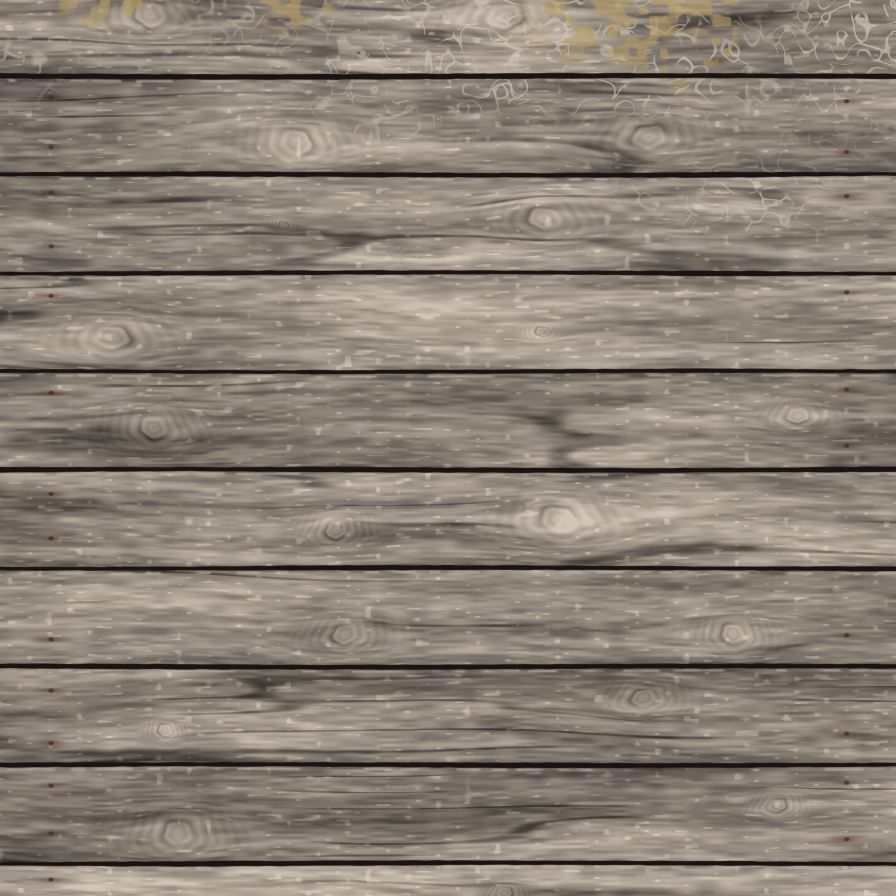
Reproduce this texture procedurally as a Shadertoy shader.

```glsl
// Weathered horizontal deck boards: eight whole planks, cut planks at top and bottom.
// Stretched noise makes the fibres, knots bend the grain around them,
// and cellular borders draw the chipped remains of pale paint.

const float PITCH = 0.1098;        // plank height plus gap
const float FIRST_GAP = 0.0365;    // height of the lowest gap
const vec3 WOOD_DARK = vec3(0.31, 0.28, 0.26);
const vec3 WOOD_LIGHT = vec3(0.77, 0.72, 0.66);
const vec3 GAP_COLOR = vec3(0.10, 0.075, 0.075);
const vec3 PAINT = vec3(0.80, 0.76, 0.71);
const vec3 LICHEN = vec3(0.72, 0.62, 0.40);
const vec3 RUST = vec3(0.27, 0.17, 0.14);
// Average lightness of each plank, bottom to top
const float PLANK_TONE[10] = float[10](0.70, 0.50, 0.49, 0.58, 0.62, 0.48, 0.73, 0.60, 0.50, 0.59);

float hash(vec2 p) {
    vec3 q = fract(p.xyx * 0.1031);
    q += dot(q, q.yzx + 33.33);
    return fract((q.x + q.y) * q.z);
}

float noise(vec2 p) {
    vec2 i = floor(p), f = fract(p);
    f = f * f * (3.0 - 2.0 * f);
    vec2 e = vec2(0.0, 1.0);
    return mix(mix(hash(i), hash(i + e.yx), f.x),
               mix(hash(i + e), hash(i + e.yy), f.x), f.y);
}

// Distance gap between the two nearest cell points; zero on cell borders
float cellBorder(vec2 p) {
    vec2 i = floor(p);
    float near = 9.0, next = 9.0;
    for (int y = -1; y <= 1; y++)
    for (int x = -1; x <= 1; x++) {
        vec2 c = i + vec2(x, y);
        float d = length(c + vec2(hash(c), hash(c + 57.3)) - p);
        next = min(next, max(near, d));
        near = min(near, d);
    }
    return next - near;
}

float fibres(vec2 p) {
    return 0.30 * noise(p * vec2(4.0, 60.0)) + 0.36 * noise(p * vec2(12.0, 150.0))
         + 0.34 * noise(p * vec2(45.0, 330.0));
}

// Thin dark splits along the grain, present only in patches
float splits(vec2 p) {
    float line = 1.0 - smoothstep(0.01, 0.09, abs(noise(p * vec2(3.5, 55.0)) - 0.5));
    return line * smoothstep(0.5, 0.75, noise(p * vec2(5.0, 24.0) + 31.0));
}

// Bends the grain around a knot and returns its change in tone
float knot(vec2 p, vec2 center, float radius, inout vec2 grain) {
    vec2 d = (p - center) / vec2(1.3, 1.0);
    float a = atan(d.y, d.x);
    float r = length(d) / radius * (1.0 + 0.10 * sin(2.0 * a + center.x * 40.0) + 0.06 * sin(5.0 * a));
    float reach = length(d / vec2(2.0, 1.0)) / radius;
    grain.y -= d.y * 0.8 * exp(-reach * reach * 0.3);
    float rings = 0.09 * sin(r * 9.0) * exp(-reach * reach * 0.35);
    float halo = 0.20 * exp(-r * r * 0.35);
    float rim = 0.42 * exp(-pow((r - 1.0) * 6.0, 2.0)) * (0.55 + 0.45 * sin(a + center.x * 60.0));
    return rings + halo - rim - 0.16 * exp(-r * r * 5.0);
}

float nail(vec2 p, vec2 center, float px) {
    float head = 1.0 - smoothstep(0.0025 - px, 0.0025 + px, length((p - center) / vec2(1.4, 1.0)));
    float stain = exp(-dot((p - center) / vec2(0.016, 0.003), (p - center) / vec2(0.016, 0.003)));
    return max(head * 0.85, stain * 0.45);
}

void mainImage(out vec4 fragColor, in vec2 fragCoord) {
    vec2 uv = fragCoord / iResolution.xy;
    float px = 1.0 / iResolution.y;

    // Plank layout
    float row = (uv.y - FIRST_GAP + 0.0007 * sin(uv.x * 7.0 + uv.y * 20.0)) / PITCH;
    float id = floor(row), f = row - id;
    float edge = (0.5 - abs(f - 0.5)) * PITCH;
    vec2 seed = vec2(id * 7.3 + 40.0, 11.0);
    vec2 grain = uv + vec2(id * 3.7 + 9.0, id * 1.9 + 5.0);
    grain.y += 0.003 * sin(uv.x * 6.0 + id * 2.1) + 0.0015 * sin(uv.x * 17.0 + id);
    float tone = PLANK_TONE[int(clamp(id + 1.0, 0.0, 9.0))];

    // Two knots of varied size and two pairs of nails per plank
    float nails = 0.0;
    for (int k = 0; k < 2; k++) {
        vec2 s = seed + float(k) * 19.7;
        vec2 center = vec2(0.5 * (float(k) + 0.12 + 0.76 * hash(s)),
                           FIRST_GAP + PITCH * (id + 0.28 + 0.45 * hash(s + 3.1)));
        tone += knot(uv, center, mix(0.004, 0.017, hash(s + 6.7)), grain);
        for (int j = 0; j < 2; j++) {
            float level = 0.22 + 0.52 * float(j) + 0.1 * hash(s + float(j) + 8.0);
            vec2 spot = vec2(0.057 + 0.888 * float(k), FIRST_GAP + PITCH * (id + level));
            nails = max(nails, nail(uv, spot, px) * step(0.3, hash(s + float(j) * 5.0)));
        }
    }

    // Fibres, broad weather stains, splits and pale flecks
    tone += 1.05 * (fibres(grain) - 0.5) + 0.38 * (noise(grain * vec2(3.5, 22.0) + 70.0) - 0.5);
    tone += 0.10 * (noise(uv * vec2(55.0, 75.0)) - 0.5);
    float endStain = smoothstep(0.35, 0.0, uv.x) * smoothstep(0.5, 0.8, noise(grain * vec2(3.0, 35.0)));
    tone -= 0.28 * endStain + 0.42 * splits(grain);
    tone += 0.28 * smoothstep(0.80, 0.95, noise(grain * vec2(90.0, 230.0)));
    vec3 color = mix(WOOD_DARK, WOOD_LIGHT, clamp(tone, -0.15, 1.12));

    // Chipped paint, strongest toward the upper right, and lichen
    vec2 flake = uv * vec2(24.0, 34.0) + 1.6 * vec2(noise(uv * 50.0), noise(uv * 50.0 + 23.0));
    float worn = smoothstep(0.78, 1.08, uv.y + 0.22 * (uv.x - 0.5) + 0.45 * (noise(uv * vec2(7.0, 13.0)) - 0.5));
    float chips = 1.0 - smoothstep(0.03, 0.16, cellBorder(flake));
    chips *= smoothstep(0.35, 0.65, noise(uv * vec2(65.0, 90.0)));
    color = mix(color, PAINT, 0.75 * worn * chips);
    float lichen = smoothstep(0.66, 0.78, noise(uv * vec2(9.0, 16.0) + 4.0)) * smoothstep(0.5, 0.7, noise(uv * 85.0));
    color = mix(color, LICHEN, 0.6 * lichen * smoothstep(0.85, 0.95, uv.y));
    color = mix(color, RUST, nails);

    // Worn upper rim, soft shade and ragged dark gap
    float rim = exp(-pow(((1.0 - f) * PITCH - 0.005) / 0.0016, 2.0));
    color = mix(color, PAINT, 0.6 * rim * smoothstep(0.35, 0.7, noise(vec2(uv.x * 70.0, id * 5.0))));
    color *= 1.0 - 0.3 * exp(-edge / 0.0035);
    float halfGap = 0.0013 + 0.0012 * noise(vec2(uv.x * 5.0, floor(row + 0.5) * 9.0))
                  + 0.0007 * noise(vec2(uv.x * 80.0, id * 4.0));
    color = mix(GAP_COLOR, color, smoothstep(halfGap - 0.6 * px, halfGap + px, edge));
    fragColor = vec4(color, 1.0);
}
```
